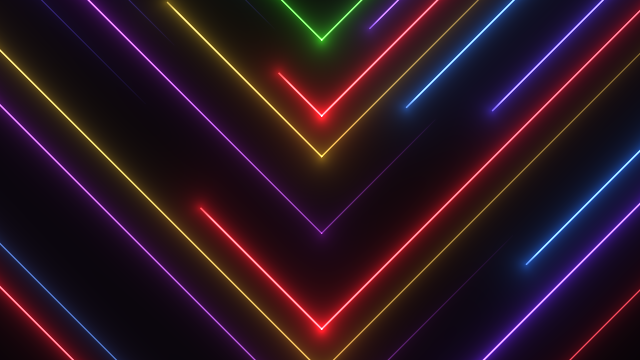
A WebGL 2 fragment shader for this background:

```glsl
#version 300 es
precision highp float;

uniform vec2 u_resolution;
out vec4 fragColor;

const vec3 RED = vec3(0.95, 0.06, 0.12);
const vec3 YELLOW = vec3(0.72, 0.6, 0.07);
const vec3 GREEN = vec3(0.15, 0.85, 0.08);
const vec3 PURPLE = vec3(0.52, 0.07, 0.75);
const vec3 VIOLET = vec3(0.42, 0.12, 0.98);
const vec3 INDIGO = vec3(0.27, 0.2, 1.0);
const vec3 BLUE = vec3(0.1, 0.42, 0.9);

// One diagonal neon tube: span holds the offsets from the axis, the second
// being the free tip; power is the brightness at each of these ends.
vec3 tube(vec2 p, float apex, vec2 span, vec2 power, vec3 colour) {
    vec2 start = vec2(span.x, apex - span.x);
    vec2 along = vec2(1.0, -1.0) * (span.y - span.x);
    float t = clamp(dot(p - start, along) / dot(along, along), 0.0, 1.0);
    float d = length(p - start - along * t);
    float strength = mix(power.x, power.y, t);

    // Thin hot core that dims towards its tip
    float pixel = 1.0 / u_resolution.y;
    float width = 0.0012 + 0.001 * strength;
    float core = clamp((width - d) / pixel + 0.5, 0.0, 1.0);
    core *= mix(0.45, 1.0, smoothstep(0.0, 0.05, (1.0 - t) * length(along)));
    vec3 hot = mix(colour, vec3(1.0), 0.6 * strength);

    // Tight halo inside a broad, soft one
    float halo = 0.48 * exp(-d / 0.018) + 0.21 * exp(-d / 0.07);
    return hot * core * min(1.0, 1.3 * strength)
         + colour * halo * pow(strength, 1.5);
}

// Two tubes meeting on the axis
vec3 chevron(vec2 p, float apex, vec2 reach, vec4 power, vec3 colour) {
    return tube(vec2(-p.x, p.y), apex, vec2(0.0, reach.x), power.xy, colour)
         + tube(p, apex, vec2(0.0, reach.y), power.zw, colour);
}

void main() {
    // Height units, y pointing down from the top, x from the chevron axis
    vec2 right = (gl_FragCoord.xy - 0.5 * u_resolution) / u_resolution.y;
    right = vec2(right.x - 0.0046, 0.5 - right.y);
    vec2 left = vec2(-right.x, right.y);

    vec3 colour = vec3(0.022, 0.014, 0.028);

    // Nested chevrons, from the top down
    colour += chevron(right, 0.111, vec2(0.2), vec4(0.75), GREEN);
    colour += chevron(right, 0.322, vec2(0.118, 0.45), vec4(1.0, 1.0, 1.0, 0.85), RED);
    colour += chevron(right, 0.435, vec2(0.428, 0.5), vec4(0.65, 0.9, 0.6, 0.4), YELLOW);
    colour += chevron(right, 0.648, vec2(0.75, 0.315), vec4(0.5, 0.95, 0.42, 0.08), PURPLE);
    colour += chevron(right, 0.914, vec2(0.335, 0.98), vec4(1.0, 1.0, 1.0, 0.75), RED);
    colour += chevron(right, 1.033, vec2(0.98), vec4(0.6, 0.8, 0.55, 0.35), YELLOW);

    // Single tubes on the left
    colour += tube(left, 1.185, vec2(0.1, 0.98), vec2(0.55, 0.85), PURPLE);
    colour += tube(left, 1.57, vec2(0.5, 0.98), vec2(0.5, 0.55), BLUE);
    colour += tube(left, 1.69, vec2(0.6, 0.98), vec2(0.85, 0.95), RED);
    colour += tube(left, 0.778, vec2(0.82, 0.49), vec2(0.32, 0.06), INDIGO);
    colour += tube(left, 0.535, vec2(0.57, 0.41), vec2(0.25, 0.05), INDIGO);
    colour += tube(left, 0.211, vec2(0.25, 0.13), vec2(0.2, 0.04), INDIGO);

    // Single tubes on the right
    colour += tube(right, 0.213, vec2(0.27, 0.134), vec2(0.75), VIOLET);
    colour += tube(right, 0.534, vec2(0.62, 0.236), vec2(0.95), BLUE);
    colour += tube(right, 0.782, vec2(0.87, 0.475), vec2(0.9), INDIGO);
    colour += tube(right, 1.303, vec2(0.98, 0.569), vec2(0.95), BLUE);
    colour += tube(right, 1.185, vec2(0.15, 0.53), vec2(0.38, 0.05), PURPLE);
    colour += tube(right, 1.45, vec2(0.4, 0.98), vec2(1.0, 0.85), VIOLET);
    colour += tube(right, 1.69, vec2(0.6, 0.98), vec2(0.55), RED);

    fragColor = vec4(min(colour, 1.0), 1.0);
}
```
